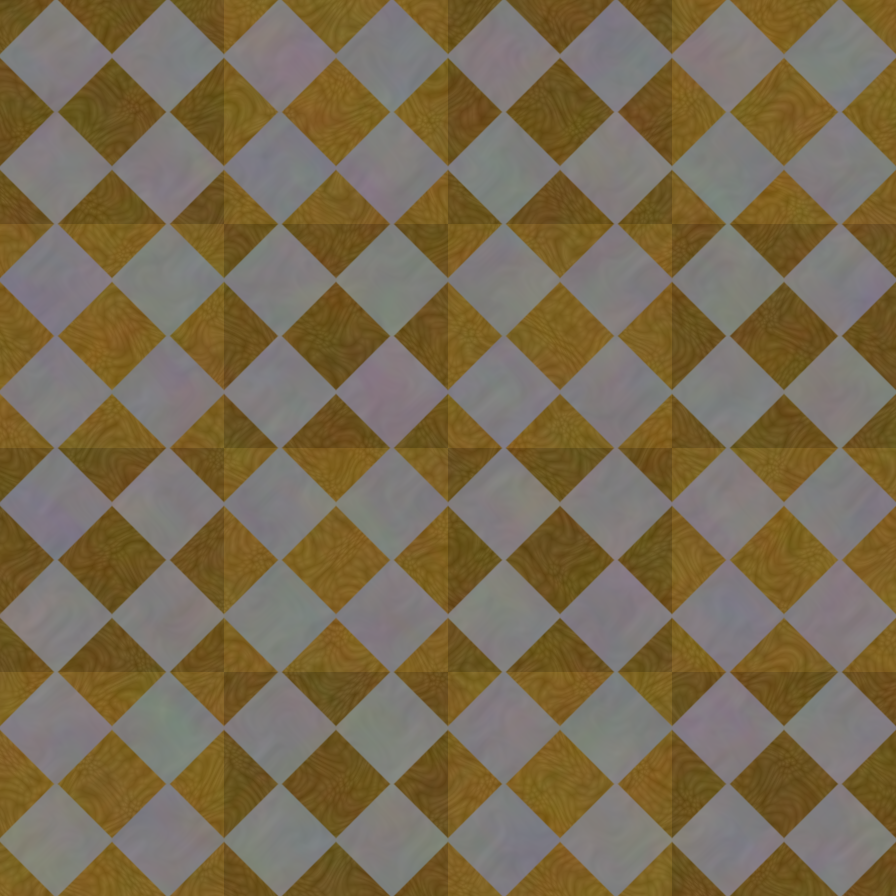
This pattern is drawn by a WebGL 1 fragment shader. Its source:

```glsl
precision highp float;
// Grey diamonds on an ochre ground, eight across and eight down. The ground
// alternates between light and dark in a four by four checkerboard.
// Warped sines tint and emboss the diamonds; cellular noise grains the ochre.

uniform vec2 u_resolution;

const float DIAMONDS = 8.0;
const float DIAMONDS_PER_TILE = 2.0;
const float DIAMOND_RADIUS = 0.517;  // over one half, so neighbours just join
const float EDGE_SOFTNESS = 0.014;

const vec3 GREY = vec3(0.502, 0.491, 0.492);
const vec3 OCHRE_LIGHT = vec3(0.492, 0.376, 0.132);
const vec3 OCHRE_DARK = vec3(0.413, 0.314, 0.112);

vec2 hash2(vec2 p) {
  vec3 q = fract(p.xyx * vec3(0.1031, 0.1030, 0.0973));
  q += dot(q, q.yzx + 33.33);
  return fract((q.xx + q.yz) * q.zy);
}

// Distance to the nearest scattered point.
float cellular(vec2 p) {
  vec2 cell = floor(p);
  vec2 local = fract(p);
  float nearest = 2.0;
  for (int y = -1; y <= 1; y++) {
    for (int x = -1; x <= 1; x++) {
      vec2 offset = vec2(float(x), float(y));
      vec2 toPoint = offset + hash2(cell + offset) - local;
      nearest = min(nearest, dot(toPoint, toPoint));
    }
  }
  return sqrt(nearest);
}

// Layered, rotated sines, each layer bending the next; about -1 to 1.
float warpedSines(vec2 p, float seed) {
  float sum = 0.0;
  float weight = 0.5;
  for (int i = 0; i < 4; i++) {
    p += 0.8 * sin(p.yx * 1.2 + seed + float(i) * vec2(1.7, 2.9));
    sum += weight * sin(p.x + seed) * cos(p.y - 1.3 * seed);
    p = mat2(1.1, 0.9, -0.9, 1.1) * p;
    weight *= 0.7;
  }
  return sum;
}

// Independent drift of each colour channel.
vec3 chroma(vec2 p, float seed) {
  return vec3(warpedSines(p, seed),
              warpedSines(p, seed + 4.1),
              warpedSines(p, seed + 8.6));
}

// Curled strokes lit from one side.
float emboss(vec2 p, float seed) {
  vec2 lightStep = vec2(0.20, -0.16);
  return warpedSines(p + lightStep, seed) - warpedSines(p - lightStep, seed);
}

vec3 diamondColor(vec2 p) {
  vec2 variation = hash2(floor(p) + 17.0) - 0.5;
  vec3 tint = 0.022 * vec3(variation.x, variation.y, -variation.y);
  vec3 drift = 0.030 * chroma(p * 3.3, 2.0);
  return GREY + tint + drift + 0.018 * emboss(p * 8.0, 5.3);
}

vec3 groundColor(vec2 p) {
  vec2 tile = floor(p / DIAMONDS_PER_TILE);
  float isDark = mod(tile.x + tile.y, 2.0);
  vec3 base = mix(OCHRE_LIGHT, OCHRE_DARK, isDark);
  vec2 bend = 0.12 * sin(p.yx * 9.0 + 2.0 * sin(p * 5.0));
  float grain = cellular((p + bend) * 13.0) - 0.46;
  vec3 drift = vec3(0.030, 0.026, 0.022) * chroma(p * 4.2, 11.0);
  return base + drift - 0.085 * grain + 0.012 * emboss(p * 15.0, 3.7);
}

// Coverage of the diamond centred in each unit cell.
float diamondMask(vec2 p, float radius, float softness) {
  vec2 local = abs(fract(p) - 0.5);
  float distanceToEdge = local.x + local.y - radius;
  return 1.0 - smoothstep(-softness, softness, distanceToEdge);
}

void main() {
  vec2 p = DIAMONDS * gl_FragCoord.xy / u_resolution;
  float pixel = DIAMONDS / min(u_resolution.x, u_resolution.y);
  float mask = diamondMask(p, DIAMOND_RADIUS, max(EDGE_SOFTNESS, pixel));
  vec3 color = mix(groundColor(p), diamondColor(p), mask);
  gl_FragColor = vec4(clamp(color, 0.0, 1.0), 1.0);
}
```
